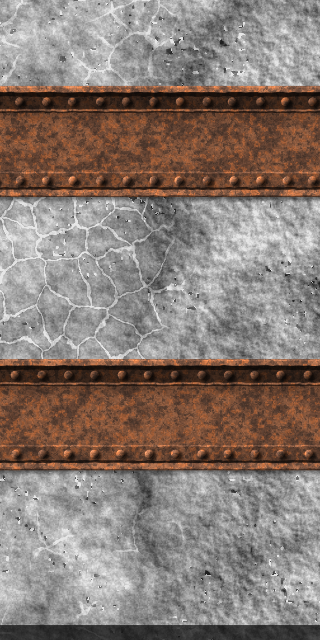
Give the GLSL for this texture, as a Shadertoy shader.

```glsl
// Two riveted, rusty steel beams across a cracked and stained concrete wall.
// One unit is one rivet pitch: the canvas is 12 units wide and 24 high.
// Layered value noise gives the surfaces, Voronoi borders give the cracks.

float hash(vec2 p) {
    vec3 q = fract(p.xyx * 0.1031);
    q += dot(q, q.yzx + 33.33);
    return fract((q.x + q.y) * q.z);
}

float noise(vec2 p) {
    vec2 i = floor(p), f = fract(p);
    f = f * f * (3.0 - 2.0 * f);
    return mix(mix(hash(i), hash(i + vec2(1, 0)), f.x),
               mix(hash(i + vec2(0, 1)), hash(i + vec2(1, 1)), f.x), f.y);
}

float fbm(vec2 p) {
    float sum = 0.0, amp = 0.516;
    for (int i = 0; i < 5; i++) {
        sum += amp * noise(p);
        p = mat2(1.6, 1.2, -1.2, 1.6) * p + 17.3;
        amp *= 0.5;
    }
    return sum;
}

// Soft-edged interval from a to b
float band(float y, float a, float b) {
    float aa = 7.0 / iResolution.x;
    return smoothstep(a - aa, a + aa, y) - smoothstep(b - aa, b + aa, y);
}

// Distance to the nearest border between Voronoi cells
float cellBorder(vec2 p) {
    vec2 cell = floor(p), nearest = vec2(9.0);
    for (int pass = 0; pass < 1; pass++)
        for (int k = 0; k < 9; k++) {
            vec2 c = cell + vec2(k % 3 - 1, k / 3 - 1);
            vec2 r = c + vec2(hash(c), hash(c + 71.7)) - p;
            if (dot(r, r) < dot(nearest, nearest)) nearest = r;
        }
    float border = 9.0;
    for (int k = 0; k < 25; k++) {
        vec2 c = cell + vec2(k % 5 - 2, k / 5 - 2);
        vec2 r = c + vec2(hash(c), hash(c + 71.7)) - p, d = r - nearest;
        if (dot(d, d) > 1e-4) border = min(border, dot(0.5 * (r + nearest), normalize(d)));
    }
    return border;
}

// Soft damp streak along the segment a-b
float stain(vec2 p, vec2 a, vec2 b, float width) {
    vec2 d = b - a, r = p - a;
    float dist = length(r - d * clamp(dot(r, d) / dot(d, d), 0.0, 1.0)) / width;
    return exp(-dist * dist);
}

vec3 concrete(vec2 p) {
    vec2 warp = vec2(fbm(p * 0.9), fbm(p * 0.9 + 40.0)) - 0.5;
    float mottle = fbm(p * 2.5 + 9.0);
    float relief = fbm(p * 4.0) - fbm(p * 4.0 + vec2(0.28, -0.28));
    float grey = 0.635 + 0.45 * (fbm(p * 0.55 + 3.0) - 0.5) + 0.38 * (mottle - 0.5);
    grey += relief * mix(0.3, 0.6, smoothstep(4.0, 9.0, p.x)) + 0.13 * (noise(p * 21.0) - 0.5);

    // Damp streaks, ragged through the warp
    vec2 s = p + 2.0 * warp;
    float damp = stain(s, vec2(9.4, 0.0), vec2(6.4, 3.2), 0.8)
               + stain(s, vec2(6.5, 7.4), vec2(5.0, 13.0), 0.8)
               + stain(s, vec2(12.2, 10.5), vec2(11.8, 13.0), 0.7)
               + stain(s, vec2(5.0, 17.6), vec2(5.6, 21.0), 0.45)
               + stain(s, vec2(6.3, 22.0), vec2(10.6, 20.5), 1.2);
    grey -= 0.3 * min(damp, 1.0) * smoothstep(0.25, 0.65, mottle);

    // Pale cracks, densest on the left of the middle panel
    float middle = step(abs(p.y - 10.4), 4.0);
    float patches = smoothstep(0.42, 0.6, noise(p * 0.6 + 5.0)) * 0.8;
    float reach = 1.0 - smoothstep(5.6, 7.4, p.x + 2.0 * (noise(p * 0.8) - 0.5));
    float border = cellBorder(p * 0.72 + 0.7 * warp + 2.0);
    float width = 0.006 + 0.026 * noise(p * 2.3);
    float crack = 1.0 - smoothstep(width, width + 0.025, border);
    grey += 0.2 * crack * reach * mix(patches, 1.0, middle);
    grey -= 0.07 * reach * middle * (1.0 - smoothstep(0.03, 0.1, border)) * (1.0 - crack);

    // Chips and pits
    float chips = smoothstep(0.8, 0.9, noise(p * 7.0)) * smoothstep(0.5, 0.75, noise(p * 0.9 + 30.0));
    grey += 0.28 * chips * sign(relief);
    return vec3(clamp(grey, 0.12, 0.9));
}

vec3 beam(vec2 p, float y, float index) {
    float patchy = fbm(p * 2.2 + 50.0), speck = fbm(p * 7.0), grain = noise(p * 23.0);
    vec3 rust = mix(vec3(0.37, 0.25, 0.19), vec3(0.54, 0.35, 0.245), smoothstep(0.25, 0.7, patchy));
    rust = mix(rust, vec3(0.68, 0.38, 0.21), 0.65 * smoothstep(0.54, 0.7, speck));
    rust = mix(rust, vec3(0.25, 0.19, 0.16), 0.6 * smoothstep(0.56, 0.7, 1.0 - speck));
    rust *= 0.85 + 0.3 * grain;

    // Flanges, grooves, shaded upper strip and web
    float w = y + 0.04 * (noise(p * 5.0) - 0.5);
    float light = 1.0 + 0.28 * band(w, 0.0, 0.24) + 0.25 * band(w, 0.0, 0.07);
    light -= 0.55 * band(w, 0.24, 0.88) + 0.25 * band(w, 0.24, 0.4);
    light += 0.15 * band(w, 0.87, 0.95) - 0.6 * band(w, 0.95, 1.01);
    light -= 0.2 * band(w, 1.0, 3.2) * (1.0 - smoothstep(1.0, 1.6, w));
    light += 0.35 * band(w, 3.22, 3.28) - 0.12 * band(w, 3.28, 3.82);
    light -= 0.65 * band(w, 3.8, 3.89) + 0.35 * band(w, 4.11, 4.25);
    light += 0.3 * band(w, 3.89, 4.12);
    vec3 col = rust * light;

    // One row of domed rivets on each strip
    float aa = 7.0 / iResolution.x;
    for (int row = 0; row < 2; row++) {
        float x = p.x - mix(0.24, 0.06, index), id = floor(x);
        float jitter = 0.08 * (hash(vec2(id + 3.0, index * 7.0 + float(row))) - 0.5);
        vec2 r = vec2(x - id - 0.5 - jitter, y - (row == 0 ? 0.6 : 3.56));
        float shadow = 1.0 - smoothstep(0.08, 0.26, length(r - vec2(0.1, 0.07)));
        float dome = 1.0 - smoothstep(0.165 - aa, 0.165 + aa, length(r));
        float shine = clamp(0.85 - dot(r, vec2(3.8, 3.2)), 0.15, 1.7);
        col *= 1.0 - 0.65 * shadow;
        col = mix(col, rust * shine * (row == 0 ? 0.9 : 1.2), dome);
    }
    return col;
}

void mainImage(out vec4 fragColor, in vec2 fragCoord) {
    vec2 p = fragCoord / iResolution.xy * vec2(12.0, 24.0);
    p.y = 24.0 - p.y;
    float index = clamp(floor((p.y - 3.22) / 10.25), 0.0, 1.0);
    float y = p.y - 3.22 - 10.25 * index;

    vec3 col = concrete(p);
    col *= 1.0 - 0.4 * step(0.0, y) * (1.0 - smoothstep(4.17, 4.42, y));
    col = mix(col, beam(p, y, index), band(y, 0.0, 4.17));

    // Dark strip along the foot of the wall
    col *= 1.0 - 0.68 * band(p.y, 23.44, 25.0);
    fragColor = vec4(col, 1.0);
}
```
